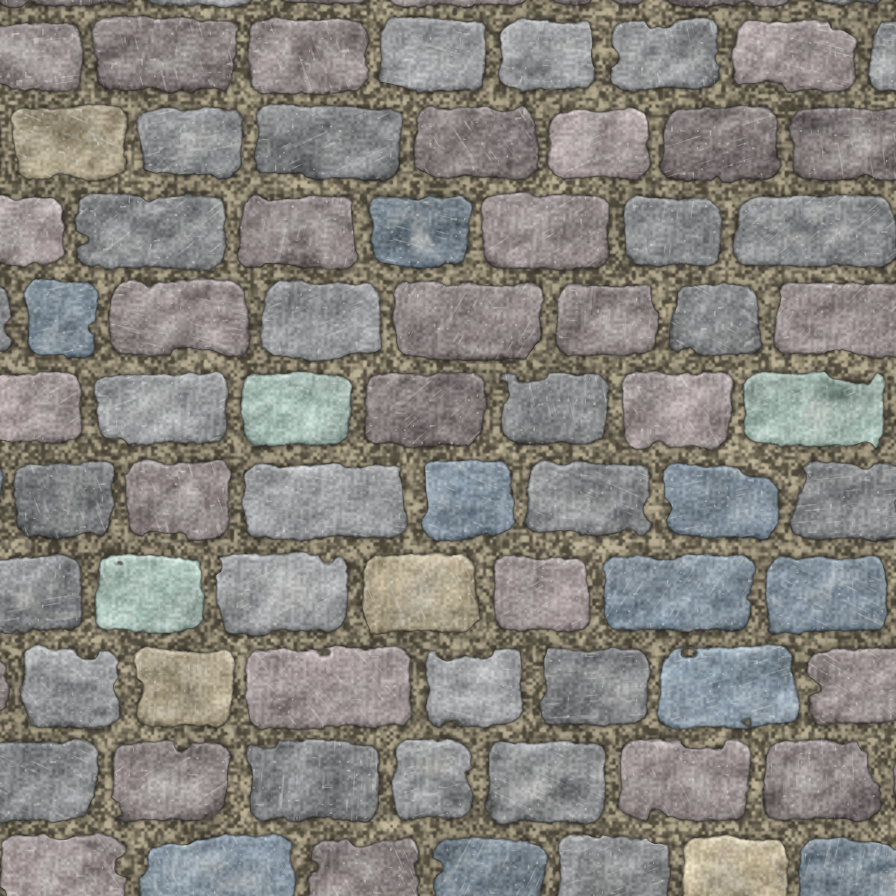
This texture is drawn by a three.js fragment shader. Its source:

```glsl
// Worn cobblestone paving: staggered rows of rough setts bedded in gritty sand.
// Each sett is a tapered rounded box with noisy edges; its tint, size and tilt
// come from a hash of its cell, its wear from layered value noise.

varying vec2 vUv;

// Layout, in canvas units
const float ROW_PITCH = 0.1015;
const float FIRST_ROW = 0.065;      // centre of the first full row, from the top
const float ROW_BOW = 0.14;         // rows drift slightly down the canvas
const float COL_PITCH = 0.148;
const float WIDTH_JITTER = 0.42;    // in column pitches
const float HALF_HEIGHT = 0.0435;
const float JOINT = 0.0165;
const float CORNER = 0.017;
const float ROUGHNESS = 0.011;
const float EDGE_BLUR = 0.0012;

// Colours
const vec3 SLATE = vec3(0.54, 0.545, 0.55);
const vec3 MAUVE = vec3(0.56, 0.52, 0.52);
const vec3 BLUE  = vec3(0.47, 0.52, 0.56);
const vec3 GREEN = vec3(0.56, 0.63, 0.60);
const vec3 OCHRE = vec3(0.64, 0.60, 0.51);
const vec3 SCUFF = vec3(0.80, 0.80, 0.78);
const vec3 SAND_DARK  = vec3(0.30, 0.28, 0.23);
const vec3 SAND_LIGHT = vec3(0.70, 0.66, 0.56);

float hash(vec2 p) {
  return fract(sin(dot(p, vec2(127.1, 311.7))) * 43758.5);
}

float noise(vec2 p) {
  vec2 i = floor(p);
  vec2 f = fract(p);
  f = f * f * (3.0 - 2.0 * f);
  float low = mix(hash(i), hash(i + vec2(1.0, 0.0)), f.x);
  float high = mix(hash(i + vec2(0.0, 1.0)), hash(i + 1.0), f.x);
  return mix(low, high, f.y);
}

float fbm(vec2 p) {
  float sum = 0.0;
  float amp = 0.5;
  for (int k = 0; k < 4; k++) {
    sum += amp * noise(p);
    p = p * 2.03 + 17.3;
    amp *= 0.5;
  }
  return sum / 0.9375;
}

mat2 rotation(float a) {
  return mat2(cos(a), sin(a), -sin(a), cos(a));
}

// Left edge of a column, shifted at random
float columnEdge(float col, float row) {
  return col + WIDTH_JITTER * (hash(vec2(col, row) + 3.7) - 0.5);
}

vec3 sand(vec2 p) {
  float grit = 0.6 * noise(p * 270.0) + 0.4 * noise(p * 140.0 + 9.0);
  vec3 col = mix(SAND_DARK, SAND_LIGHT, smoothstep(0.15, 0.85, grit));
  return col * (0.86 + 0.28 * fbm(p * 14.0));
}

vec3 settTint(vec2 id) {
  float pick = hash(id + 21.3);
  vec3 tint = mix(SLATE, MAUVE, step(0.42, pick));
  tint = mix(tint, BLUE, step(0.74, pick));
  tint = mix(tint, GREEN, step(0.88, pick));
  tint = mix(tint, OCHRE, step(0.97, pick));
  return tint * (0.84 + 0.32 * hash(id + 33.1));
}

vec3 settSurface(vec2 p, vec2 q, vec2 halfSize, float d, vec2 id) {
  vec3 col = settTint(id);
  vec2 seed = p + id * 0.37;
  // Mottling, and relief lit from above
  float relief = fbm(seed * 34.0) - fbm(seed * 34.0 + vec2(-0.12, 0.3));
  col *= 0.76 + 0.48 * fbm(seed * 26.0);
  col += 0.42 * relief;
  // Worn pale centre, scratches, and mineral flecks
  float centre = 1.0 - smoothstep(0.1, 1.0, length(q / halfSize));
  float wear = smoothstep(0.35, 0.75, fbm(seed * 38.0 + 5.0));
  col = mix(col, SCUFF, wear * (0.12 + 0.55 * centre * hash(id + 41.9)));
  vec2 streak = rotation(6.28 * hash(id + 52.7)) * q;
  float scratch = smoothstep(0.76, 0.95, noise(streak * vec2(45.0, 330.0) + id));
  col = mix(col, SCUFF, 0.32 * scratch);
  float fleck = noise(seed * 210.0);
  col = mix(col, SCUFF, 0.5 * smoothstep(0.83, 0.97, fleck));
  col += 0.16 * (noise(seed * 300.0 + 7.0) - 0.5);
  // Bevel and dark outline
  float rim = smoothstep(-0.009, -0.001, d);
  col += 0.12 * rim * clamp(q.y / halfSize.y, -1.0, 1.0);
  return col * (1.0 - 0.42 * smoothstep(-0.003, 0.0005, d));
}

void main() {
  vec2 p = vUv;

  // Row and column of the cell, counted from the top left
  float down = 1.0 - p.y;
  float v = (down - FIRST_ROW) / ROW_PITCH + ROW_BOW * sin(3.14159 * down) + 0.5;
  float row = floor(v);
  float shift = 0.34 * (1.0 - mod(row, 2.0)) + 0.16 * (hash(vec2(row, 8.0)) - 0.5);
  float u = p.x / COL_PITCH + shift;
  float col = floor(u);
  if (u < columnEdge(col, row)) col -= 1.0;
  else if (u >= columnEdge(col + 1.0, row)) col += 1.0;
  float left = columnEdge(col, row);
  float right = columnEdge(col + 1.0, row);
  vec2 id = vec2(col, row);

  // Sett outline: tilted, tapered, ragged and sometimes chipped
  vec2 halfSize = vec2(0.5 * ((right - left) * COL_PITCH - JOINT), HALF_HEIGHT);
  halfSize.y -= 0.005 * hash(id + 11.0);
  vec2 q = vec2((u - 0.5 * (left + right)) * COL_PITCH, (0.5 - fract(v)) * ROW_PITCH);
  q = rotation(0.07 * (hash(id + 13.0) - 0.5)) * q;
  q.y += 0.004 * (hash(id + 15.0) - 0.5);
  float taper = 1.0 + 0.14 * (hash(id + 17.0) - 0.5) * q.y / halfSize.y;
  vec2 outside = abs(vec2(q.x / taper, q.y)) - halfSize + CORNER;
  float d = length(max(outside, 0.0)) + min(max(outside.x, outside.y), 0.0) - CORNER;
  d += ROUGHNESS * (fbm(p * 48.0) - 0.5);
  d += 0.010 * smoothstep(0.74, 0.95, noise(p * 30.0 + 4.0));

  // Sand with contact shadow, then the sett on top
  vec3 ground = sand(p) * (1.0 - 0.45 * exp(-max(d, 0.0) * 420.0));
  vec3 stone = settSurface(p, q, halfSize, d, id);
  float cover = 1.0 - smoothstep(-EDGE_BLUR, EDGE_BLUR, d);
  gl_FragColor = vec4(clamp(mix(ground, stone, cover), 0.0, 1.0), 1.0);
}
```
